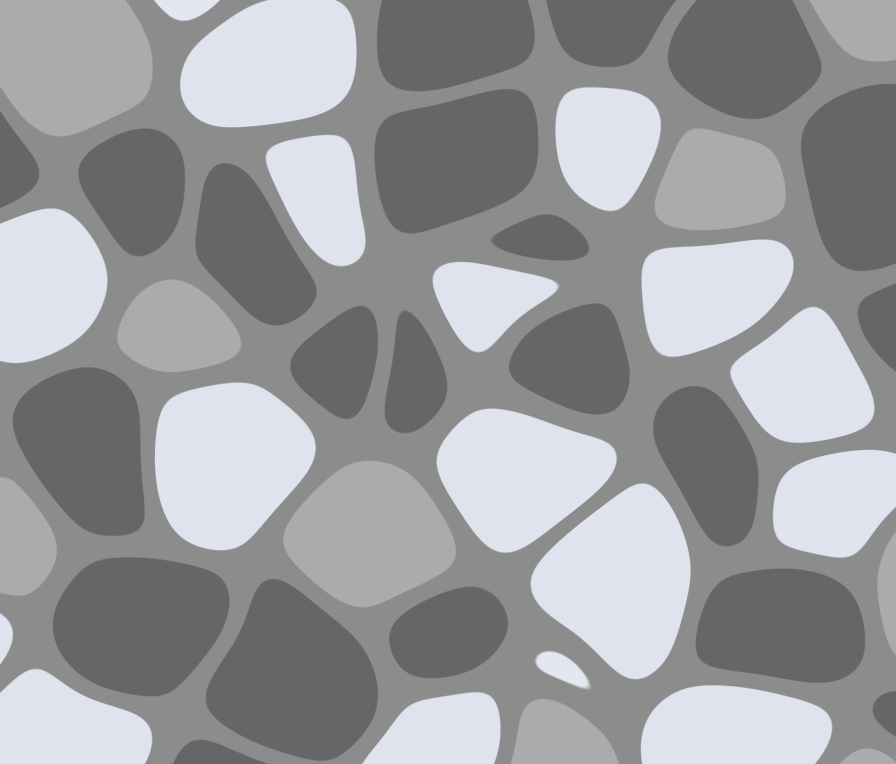
Give the GLSL for this pattern, as a WebGL 2 fragment shader.

```glsl
#version 300 es
precision highp float;

uniform vec2 u_resolution;
out vec4 outColor;

#define ROWS 5.6          // stones along the canvas height
#define TURN 0.5          // angle of the stone lattice
#define JITTER 0.86       // scatter of the stone centres
#define SIZE_SPREAD 0.4   // difference between large and small stones
#define PEBBLES 0.24      // share of small stones
#define JOINT 0.054       // half width of the mortar
#define SHARPNESS 10.5    // higher values give tighter corners
#define BEND 0.06         // waviness of the stone sides

const vec3 MORTAR = vec3(0.55);
const vec3 DARK = vec3(0.40);
const vec3 MID = vec3(0.67);
const vec3 PALE = vec3(0.87, 0.89, 0.93);
const vec3 PALEST = vec3(0.89, 0.91, 0.94);

vec3 hash3(vec2 cell) {
    vec3 p = fract(cell.xyx * vec3(0.1031, 0.1030, 0.0973));
    p += dot(p, p.yxz + 33.33);
    return fract((p.xxy + p.yzz) * p.zyx);
}

// Stone centre in xy, size weight in z
vec3 stoneSeed(vec2 cell) {
    vec3 h = hash3(cell + 17.0);
    float size = h.z < PEBBLES ? 0.0 : mix(0.5, 1.0, h.z);
    return vec3(cell + 0.5 + JITTER * (h.xy - 0.5), SIZE_SPREAD * size);
}

float weightedDistance(vec2 p, vec3 seed) {
    vec2 toSeed = seed.xy - p;
    return dot(toSeed, toSeed) - seed.z;
}

// Cell of the stone that owns the point
vec2 owningCell(vec2 p) {
    vec2 best = floor(p);
    float nearest = 1e5;
    for (int y = -2; y <= 2; y++)
    for (int x = -2; x <= 2; x++) {
        vec2 cell = floor(p) + vec2(x, y);
        float d = weightedDistance(p, stoneSeed(cell));
        if (d < nearest) {
            nearest = d;
            best = cell;
        }
    }
    return best;
}

// Smooth minimum of the distances to all sides of the stone
float sideDistance(vec2 p, vec2 cell) {
    vec3 own = stoneSeed(cell);
    float ownDistance = weightedDistance(p, own);
    float sum = 0.0;
    for (int y = -2; y <= 2; y++)
    for (int x = -2; x <= 2; x++) {
        if (x == 0 && y == 0) continue;
        vec3 other = stoneSeed(cell + vec2(x, y));
        float side = (weightedDistance(p, other) - ownDistance)
                   / (2.0 * distance(own.xy, other.xy));
        sum += exp(-SHARPNESS * side);
    }
    return -log(sum) / SHARPNESS;
}

// Evenly spread tones, loosened by a hash
vec3 stoneColor(vec2 cell) {
    float tone = fract(dot(cell, vec2(0.7549, 0.5698))
                     + 0.2 * hash3(cell + 71.0).x);
    if (tone < 0.39) return DARK;
    if (tone < 0.61) return MID;
    return tone < 0.93 ? PALE : PALEST;
}

void main() {
    vec2 p = gl_FragCoord.xy / u_resolution.y * ROWS;
    float c = cos(TURN), s = sin(TURN);
    p = mat2(c, s, -s, c) * p + 20.0;

    // Layered sines curve the sides
    p += BEND * sin(p.yx * 3.1 + vec2(0.4, 1.9));
    p += 0.5 * BEND * sin(p.yx * 5.3 + vec2(2.6, 0.7));

    vec2 cell = owningCell(p);
    float inside = sideDistance(p, cell) - JOINT;
    float soft = 0.8 * ROWS / u_resolution.y;
    float coverage = smoothstep(-soft, soft, inside);

    outColor = vec4(mix(MORTAR, stoneColor(cell), coverage), 1.0);
}
```
